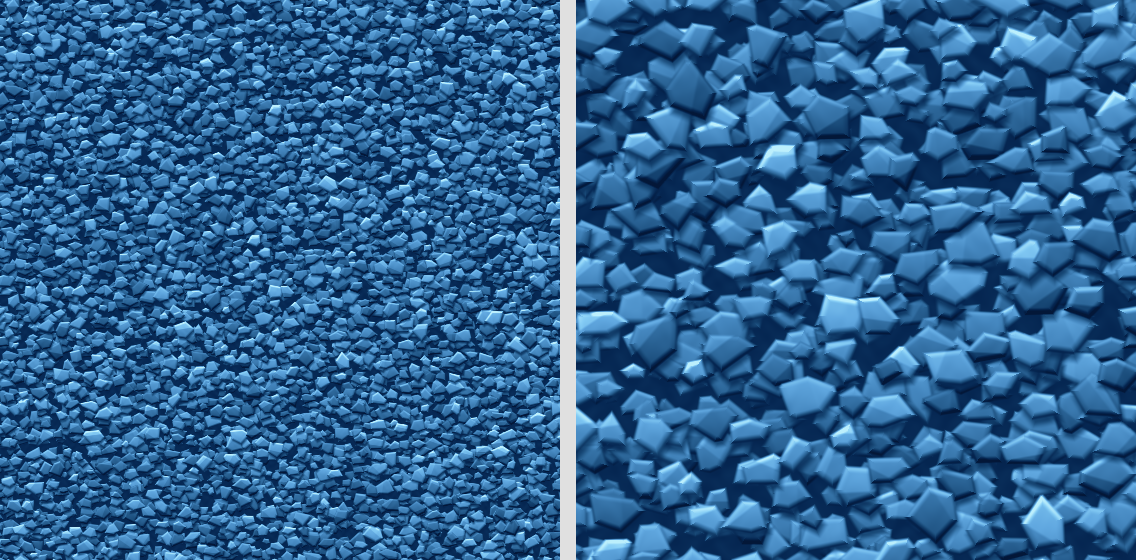
Left: the whole. Right: its middle third, enlarged.
A WebGL 2 fragment shader for this texture:

```glsl
#version 300 es
precision highp float;
// Tightly packed, angular blue gravel chips lit from above.

uniform vec2 u_resolution;
out vec4 fragColor;

const float TAU = 6.28318;
const int LAYERS = 4;
const int SIDES = 5;
const vec2 LIGHT = vec2(-0.2, 0.98);
const vec2 SHADOW_OFFSET = vec2(0.04, -0.14);

float hash(vec2 p) {
    vec3 q = fract(p.xyx * vec3(0.1031, 0.1030, 0.0973));
    q += dot(q, q.yzx + 33.33);
    return fract((q.x + q.y) * q.z);
}

mat2 rotation(float angle) {
    float c = cos(angle), s = sin(angle);
    return mat2(c, s, -s, c);
}

// Irregular convex polygon: x = signed distance, yz = normal of nearest side
vec3 chipShape(vec2 p, float radius, float seed) {
    vec3 nearest = vec3(-9.0, 0.0, 0.0);
    for (int k = 0; k < SIDES; k++) {
        float jitter = hash(vec2(seed, float(k) + 3.0));
        float reach = hash(vec2(seed, float(k) + 41.0));
        float angle = (float(k) + 0.7 * jitter) * TAU / float(SIDES) + seed;
        vec2 normal = vec2(cos(angle), sin(angle));
        float d = dot(p, normal) - radius * mix(0.62, 1.12, reach);
        if (d > nearest.x) nearest = vec3(d, normal);
    }
    // Blunt the longest corners
    float corner = length(p) - 1.4 * radius;
    if (corner > nearest.x) nearest = vec3(corner, normalize(p + 1e-5));
    return nearest;
}

// Brightness of one chip: tilted face, crease and bevelled rim
float chipTone(vec2 p, vec3 shape, float seed) {
    float face = mix(0.34, 0.80, hash(vec2(seed, 71.0)));
    float gloss = hash(vec2(seed, 83.0));
    float creaseAngle = TAU * hash(vec2(seed, 97.0));
    vec2 creaseNormal = vec2(cos(creaseAngle), sin(creaseAngle));
    float crease = smoothstep(-0.04, 0.04, dot(p, creaseNormal) - 0.14);
    float lit = dot(shape.yz, LIGHT);
    float rim = smoothstep(-0.17, -0.03, shape.x);
    float tone = face + 0.25 * p.y;
    tone += 0.22 * crease * dot(creaseNormal, LIGHT);
    tone += rim * (max(lit, 0.0) * mix(0.12, 0.62, gloss * gloss) + 0.45 * min(lit, 0.0));
    return tone - 0.16 * smoothstep(-0.07, 0.0, shape.x);
}

// Paint one scattered layer of chips over the tone below it
float paintLayer(float tone, vec2 uv, float cells, float layer, float blur) {
    vec2 grid = rotation(0.5 + layer * 1.9) * uv * cells + layer * 17.37 + 100.0;
    mat2 toCanvas = rotation(-0.5 - layer * 1.9);
    vec2 home = floor(grid);
    float depth = mix(0.72, 1.0, layer / float(LAYERS - 1));
    for (int y = -1; y <= 1; y++) {
        for (int x = -1; x <= 1; x++) {
            vec2 cell = home + vec2(x, y);
            float seed = 100.0 * hash(cell + layer * 61.0);
            vec2 jitter = vec2(hash(vec2(seed, 11.0)), hash(vec2(seed, 23.0)));
            vec2 p = toCanvas * (grid - cell - mix(vec2(0.1), vec2(0.9), jitter));
            if (dot(p, p) > 1.0) continue;
            p.y *= mix(1.0, 1.45, hash(vec2(seed, 31.0)));
            float size = hash(vec2(seed, 37.0));
            float radius = mix(0.25, 0.53, size);
            vec3 shape = chipShape(p, radius, seed);
            float shadowDistance = chipShape(p - SHADOW_OFFSET, radius, seed).x;
            float shadow = 1.0 - smoothstep(-0.10, 0.11, shadowDistance);
            tone *= 1.0 - 0.72 * shadow;
            float cover = 1.0 - smoothstep(-blur, blur, shape.x);
            tone = mix(tone, chipTone(p, shape, seed) * depth, cover);
        }
    }
    return tone;
}

// Navy crevices through mid blue faces to pale cyan glints
vec3 blueRamp(float tone) {
    vec3 shades[8] = vec3[8](
        vec3(0.01, 0.09, 0.22), vec3(0.02, 0.15, 0.32),
        vec3(0.09, 0.28, 0.46), vec3(0.18, 0.41, 0.61),
        vec3(0.27, 0.53, 0.75), vec3(0.38, 0.66, 0.88),
        vec3(0.52, 0.80, 0.96), vec3(0.74, 0.94, 0.99));
    float position = clamp(tone * 5.0 + 1.0, 0.0, 6.99);
    int index = int(position);
    return mix(shades[index], shades[index + 1], fract(position));
}

// Faint uneven surface from layered sines
float surfaceGrain(vec2 p) {
    float a = sin(p.x * 310.0 + 3.0 * sin(p.y * 170.0));
    float b = sin(p.y * 390.0 + 3.0 * sin(p.x * 210.0));
    return 0.5 * (a + b);
}

void main() {
    vec2 uv = gl_FragCoord.xy / u_resolution.y;
    float cells = 35.0;
    float blur = cells * max(0.0011, 0.6 / u_resolution.y);
    float tone = 0.02;
    for (int i = 0; i < LAYERS; i++) {
        tone = paintLayer(tone, uv, cells + 2.0 * float(LAYERS - 1 - i), float(i), blur);
    }
    tone += 0.02 * surfaceGrain(uv);
    fragColor = vec4(blueRamp(tone), 1.0);
}
```
